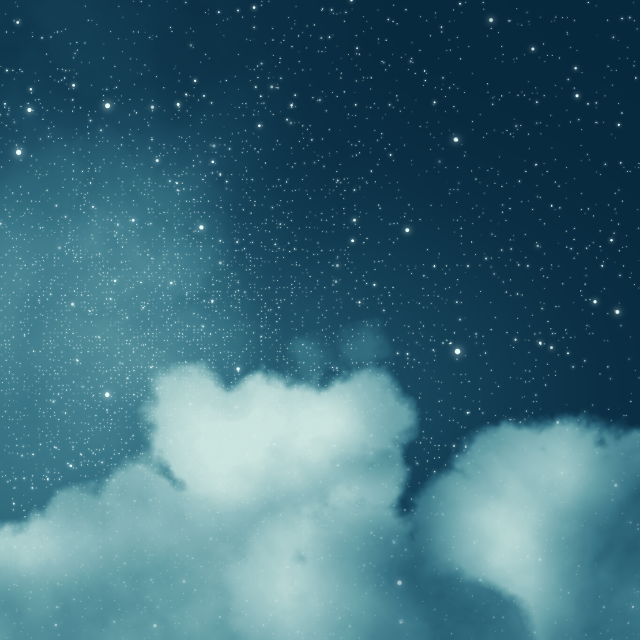
Reproduce this background procedurally as a three.js fragment shader.

```glsl
// Starry teal night sky with a dusty nebula above three banks of moonlit cloud.
varying vec2 vUv;

// Tone ramp, dark to pale
const vec3 MIDNIGHT = vec3(0.025, 0.155, 0.235);
const vec3 DEEP_TEAL = vec3(0.10, 0.29, 0.38);
const vec3 TEAL = vec3(0.22, 0.46, 0.53);
const vec3 MIST = vec3(0.39, 0.62, 0.65);
const vec3 PALE_MIST = vec3(0.58, 0.75, 0.76);
const vec3 MOONLIT = vec3(0.79, 0.89, 0.87);
const vec3 STAR_COLOR = vec3(0.90, 0.98, 0.97);

// Cloud shape
const float PUFF_BLEND = 0.025;
const float WARP = 0.055;
const float EDGE_RELIEF = 0.075;
const float EDGE_SOFTNESS = 0.022;
const float CLOUD_TEXTURE = 0.30;
const float STARS_OVER_CLOUD = 0.40;

float hash(vec2 p) {
  return fract(sin(dot(p, vec2(127.1, 311.7))) * 43758.5);
}

float noise(vec2 p) {
  vec2 i = floor(p), f = fract(p);
  f = f * f * (3.0 - 2.0 * f);
  return mix(mix(hash(i), hash(i + vec2(1.0, 0.0)), f.x),
             mix(hash(i + vec2(0.0, 1.0)), hash(i + 1.0), f.x), f.y);
}

float fbm(vec2 p) {
  float sum = 0.0, amp = 0.516;
  for (int i = 0; i < 5; i++) {
    sum += amp * noise(p);
    p = mat2(1.6, 1.2, -1.2, 1.6) * p + 3.7;
    amp *= 0.5;
  }
  return sum;
}

// Soft elliptical light
float glow(vec2 p, vec2 center, vec2 size) {
  vec2 q = (p - center) / size;
  return exp(-dot(q, q));
}

// Smooth union of distance d with a disc
float puff(float d, vec2 p, float x, float y, float r) {
  float e = length(p - vec2(x, y)) - r;
  float h = max(PUFF_BLEND - abs(d - e), 0.0) / PUFF_BLEND;
  return min(d, e) - h * h * PUFF_BLEND * 0.25;
}

float leftBank(vec2 p) {
  float d = puff(1.0, p, 0.35, 0.33, 0.105);
  d = puff(d, p, 0.285, 0.355, 0.05);
  d = puff(d, p, 0.55, 0.33, 0.09);
  d = puff(d, p, 0.45, 0.29, 0.115);
  d = puff(d, p, 0.24, 0.22, 0.085);
  d = puff(d, p, 0.13, 0.15, 0.08);
  d = puff(d, p, 0.02, 0.09, 0.10);
  d = puff(d, p, 0.05, -0.04, 0.18);
  return puff(d, p, 0.32, 0.03, 0.25);
}

float rightBank(vec2 p) {
  float d = puff(1.0, p, 0.79, 0.25, 0.085);
  d = puff(d, p, 0.90, 0.26, 0.085);
  d = puff(d, p, 0.99, 0.25, 0.085);
  d = puff(d, p, 0.70, 0.18, 0.075);
  d = puff(d, p, 0.87, 0.10, 0.20);
  return puff(d, p, 0.80, 0.0, 0.25);
}

float frontBank(vec2 p) {
  float d = puff(1.0, p, 0.59, 0.24, 0.055);
  d = puff(d, p, 0.57, 0.13, 0.105);
  d = puff(d, p, 0.44, 0.15, 0.047);
  d = puff(d, p, 0.43, 0.05, 0.09);
  d = puff(d, p, 0.52, 0.0, 0.14);
  return puff(d, p, 0.70, -0.04, 0.14);
}

float cover(float d) {
  return 1.0 - smoothstep(-EDGE_SOFTNESS, 0.5 * EDGE_SOFTNESS, d);
}

// Scattered stars, denser along the nebula; radius in canvas units
float stars(vec2 p, float cells, float density, float crowding, float radius) {
  vec2 id = floor(p * cells);
  float band = glow(id / cells, vec2(0.24, 0.46), vec2(0.32, 0.28));
  float present = step(hash(id + 5.3), density + crowding * band);
  vec2 center = 0.25 + 0.5 * vec2(hash(id + 17.1), hash(id + 41.9));
  float size = radius * mix(0.55, 1.0, hash(id + 63.7));
  float d = length(fract(p * cells) - center) / cells;
  float core = 1.0 - smoothstep(0.35 * size, size, d);
  float halo = 0.25 * exp(-d * d / (size * size * 3.0));
  float light = mix(0.25, 1.0, hash(id + 88.2));
  return present * light * (core + halo);
}

void main() {
  vec2 p = vUv;
  vec2 warp = vec2(fbm(p * 8.0), fbm(p * 8.0 + 19.0)) - 0.5;
  vec2 q = p + WARP * warp;
  float detail = fbm(p * 17.0 + 4.0) - 0.5;
  float relief = -EDGE_RELIEF * detail;
  float texture1 = CLOUD_TEXTURE * (fbm(p * 6.0 + warp + 31.0) - 0.5) + 0.12 * detail;

  // Sky and nebula
  float haze = fbm(p * 4.5 + warp * 0.8 + 8.0);
  float tone = 0.01 + 0.34 * glow(p, vec2(0.04, 0.28), vec2(0.46, 0.34));
  tone += 0.38 * haze * glow(p, vec2(0.25, 0.56), vec2(0.18, 0.22));
  tone += 0.27 * haze * glow(p, vec2(0.0, 0.85), vec2(0.36, 0.45));
  tone += 0.12 * glow(p, vec2(0.58, 0.40), vec2(0.32, 0.25));
  tone += 0.13 * glow(p, vec2(0.0, 0.54), vec2(0.06, 0.14));

  // Thin wisp behind the left bank
  float wisp = puff(puff(1.0, q, 0.56, 0.44, 0.04), q, 0.49, 0.42, 0.04);
  tone = mix(tone, 0.42 + texture1, 0.7 * cover(wisp + relief));

  // Cloud banks, back to front
  float left = cover(leftBank(q) + relief);
  float lit = 0.55 + 0.42 * glow(p, vec2(0.34, 0.31), vec2(0.15, 0.17))
    + 0.30 * glow(p, vec2(0.52, 0.34), vec2(0.09, 0.09))
    + 0.33 * glow(p, vec2(0.02, 0.15), vec2(0.18, 0.06));
  tone = mix(tone, lit + texture1, left);

  float right = cover(rightBank(q) + relief);
  lit = 0.36 + 0.42 * glow(p, vec2(0.77, 0.19), vec2(0.10, 0.13))
    + 0.34 * glow(p, vec2(0.88, 0.28), vec2(0.08, 0.08))
    + 0.22 * glow(p, vec2(0.82, 0.08), vec2(0.06, 0.10));
  tone = mix(tone, lit + texture1, right);

  float front = cover(frontBank(q) + relief);
  lit = 0.37 + 0.50 * glow(p, vec2(0.44, 0.11), vec2(0.13, 0.17))
    + 0.38 * glow(p, vec2(0.58, 0.23), vec2(0.10, 0.06));
  tone = mix(tone, lit + texture1, front);

  // Tone to colour
  float t = clamp(tone, 0.0, 1.0) * 5.0;
  vec3 color = mix(MIDNIGHT, DEEP_TEAL, min(t, 1.0));
  color = mix(color, TEAL, clamp(t - 1.0, 0.0, 1.0));
  color = mix(color, MIST, clamp(t - 2.0, 0.0, 1.0));
  color = mix(color, PALE_MIST, clamp(t - 3.0, 0.0, 1.0));
  color = mix(color, MOONLIT, clamp(t - 4.0, 0.0, 1.0));

  // Dust, small stars and bright stars
  float sparkle = 0.55 * stars(p, 170.0, 0.06, 0.45, 0.0017);
  sparkle += 0.75 * stars(p + 0.37, 75.0, 0.07, 0.25, 0.0023);
  sparkle += stars(p + 0.71, 32.0, 0.10, 0.12, 0.0036);
  sparkle += 1.3 * stars(p + 0.13, 15.0, 0.07, 0.16, 0.0056);
  float clouds = max(max(left, right), front);
  sparkle *= mix(1.0, STARS_OVER_CLOUD, clouds);
  gl_FragColor = vec4(mix(color, STAR_COLOR, clamp(sparkle, 0.0, 1.0)), 1.0);
}
```
